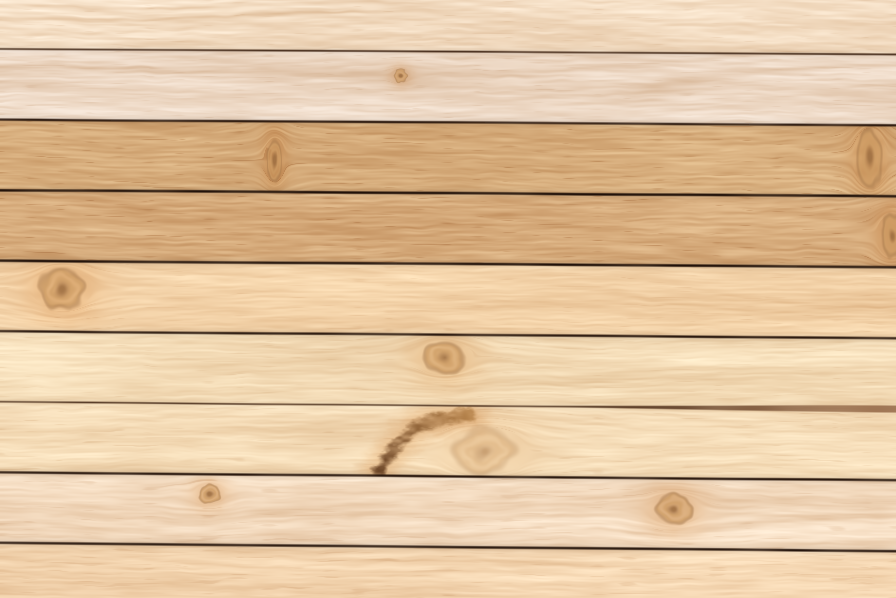
This texture is drawn by a WebGL 2 fragment shader. Its source:

```glsl
#version 300 es
precision highp float;
// Nine stacked horizontal pine planks with wavy grain, knots and dark gaps.
uniform vec2 u_resolution;
out vec4 fragColor;

// Per plank from the bottom up: base colour, darkness of the gap above it.
const vec4 PLANKS[9] = vec4[9](
  vec4(.955, .835, .69, .95), vec4(.95, .85, .74, .9), vec4(.955, .855, .71, .45),
  vec4(.955, .86, .715, .9), vec4(.95, .82, .655, 1.), vec4(.85, .685, .50, 1.),
  vec4(.85, .69, .50, .85), vec4(.935, .855, .78, .55), vec4(.96, .875, .775, 0.));

// Knots: centre, radius, height relative to width.
const vec4 KNOTS[9] = vec4[9](
  vec4(.104, .518, .036, 1.), vec4(.744, .402, .034, .85), vec4(.670, .873, .011, 1.),
  vec4(.350, .174, .018, .9), vec4(1.127, .148, .030, .85), vec4(.459, .732, .012, 3.),
  vec4(1.455, .736, .020, 2.5), vec4(1.492, .605, .018, 2.), vec4(.810, .245, .050, .8));

float hash(vec2 p) {
  return fract(sin(dot(p, vec2(127.1, 311.7))) * 43758.5453);
}

float noise(vec2 p) {
  vec2 i = floor(p), f = fract(p);
  f = f * f * (3. - 2. * f);
  return mix(mix(hash(i), hash(i + vec2(1, 0)), f.x),
             mix(hash(i + vec2(0, 1)), hash(i + vec2(1, 1)), f.x), f.y);
}

float fbm(vec2 p) {
  return .55 * noise(p) + .3 * noise(p * 2.1 + 7.) + .15 * noise(p * 4.3 + 19.);
}

// Height measured in planks; whole numbers lie on the slightly tilted gaps.
float plankRow(vec2 p) {
  return (p.y - .092 + p.x * (.0095 - .004 * p.y)) / .118;
}

// Distance from a knot in knot radii, with an uneven rim.
float knotDistance(vec2 p, vec4 knot) {
  vec2 d = (p - knot.xy) / (knot.z * vec2(1., knot.w));
  return length(d) + .3 * (noise(d * 2. + knot.xy * 40.) - .5);
}

// Grain lines parted around the knots of the same plank.
float grainHeight(vec2 p, float plank) {
  float v = p.y;
  for (int k = 0; k < 9; k++) {
    vec4 knot = KNOTS[k];
    if (floor(plankRow(knot.xy)) + 1. != plank) continue;
    float d = length((p - knot.xy) / vec2(1.4, knot.w)) / knot.z;
    v -= (p.y - knot.y) * .85 / max(d * d, 1.);
  }
  v += .012 * (noise(vec2(p.x * 4., p.y * 9. + plank * 5.)) - .5);
  return v + .003 * (noise(vec2(p.x * 34., p.y * 60.)) - .5);
}

vec3 addKnots(vec3 col, vec2 p, float plank) {
  for (int k = 0; k < 9; k++) {
    vec4 knot = KNOTS[k];
    if (floor(plankRow(knot.xy)) + 1. != plank) continue;
    float d = knotDistance(p, knot);
    float pale = plank == 2. ? .45 : 1.;
    float rings = .5 + .5 * sin(d * 15. + 3. * noise(p * 70.));
    col *= 1. - vec3(.04, .13, .24) * exp(-d * d * .35) * pale;
    col = mix(col, vec3(.80, .61, .39), smoothstep(1.1, .8, d) * (.4 + .35 * rings) * pale);
    col = mix(col, vec3(.60, .43, .27), smoothstep(.18, .0, abs(d - .95)) * .35 * pale);
    col = mix(col, vec3(.55, .37, .21), smoothstep(.45, .05, d) * .65 * pale);
  }
  return col;
}

// Ragged bark scar climbing across the third plank.
vec3 addScar(vec3 col, vec2 p) {
  vec2 a = vec2(.635, .212), ab = vec2(.15, .095);
  float t = clamp(dot(p - a, ab) / dot(ab, ab), 0., 1.);
  float d = length(p - a - ab * t - vec2(-.1, .16) * .15 * sin(t * 3.14));
  d += .016 * (fbm(p * vec2(60., 110.)) - .5);
  float scar = smoothstep(.016, .003, d) * (.45 + .5 * noise(p * vec2(90., 160.)));
  col *= 1. - vec3(.05, .13, .22) * smoothstep(.05, .0, d);
  return mix(col, mix(vec3(.36, .21, .10), vec3(.70, .50, .28), t), scar);
}

void main() {
  vec2 p = gl_FragCoord.xy / u_resolution.y;
  float px = 1. / u_resolution.y;
  float row = plankRow(p) + .012 * (noise(vec2(p.x * 5., floor(p.y * 8.))) - .5) * 0.5;
  float plank = clamp(floor(row) + 1., 0., 8.);
  vec3 col = PLANKS[int(plank)].rgb;

  // Fine fibres, broad tinted bands and arched growth rings.
  float rough = plank == 5. || plank == 6. ? 1. : 0.;
  float v = grainHeight(p, plank) + plank * 3.7;
  float fibre = noise(vec2(p.x * 13., v * 230.)) * .65 + noise(vec2(p.x * 32., v * 370.)) * .35;
  float band = fbm(vec2(p.x * 1.6, v * 28.));
  float field = noise(vec2(p.x * 1.3 + plank * 9., v * 13.)) + v * 5.;
  float ring = pow(.5 + .5 * sin(field * 32.), 3.);
  float arched = plank < 2. || plank > 6. ? 1. : .4;
  float shade = (fibre - .5) * mix(.15, .27, rough) + (band - .5) * .2;
  shade -= (ring - .3) * .085 * arched * smoothstep(.25, .7, noise(vec2(p.x * 2.2, v * 17.)));
  col *= 1. + shade * vec3(.5, .85, 1.25);

  // Short dark pores.
  float pore = smoothstep(.8, .95, noise(vec2(p.x * 20. + 5., v * 290.)));
  col *= 1. - pore * vec3(.06, .10, .14) * (.6 + rough);

  col = addKnots(col, p, plank);
  if (plank == 2.) col = addScar(col, p);

  // Gaps between planks, one opening into a brown wedge at the right.
  float seam = round(row);
  float depth = PLANKS[int(clamp(seam, 0., 8.))].a;
  float wedge = seam == 2. ? smoothstep(.9, 1.5, p.x) : 0.;
  float d = abs(row - seam) * .118;
  float halfWidth = .0007 + .0014 * depth + .0045 * wedge;
  col *= 1. - .16 * depth * exp(-d * 260.);
  vec3 gap = mix(mix(vec3(.45, .30, .19), vec3(.12, .06, .03), depth), vec3(.60, .43, .30), wedge);
  float cover = smoothstep(halfWidth + px, halfWidth - px, d) * smoothstep(0., .5, depth);
  col = mix(col, gap, cover * (.8 + .2 * noise(vec2(p.x * 15., seam))));

  fragColor = vec4(clamp(col, 0., 1.), 1.);
}
```
